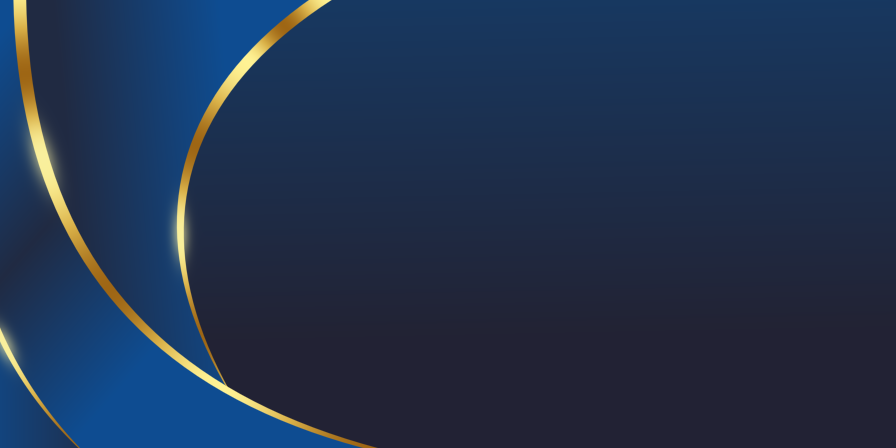
Give the GLSL for this background, as a Shadertoy shader.

```glsl
// Navy backdrop with sweeping blue panels edged by tapered, glinting gold ribbons.

// Lengths are in canvas heights
const vec3 NAVY_TOP = vec3(0.090, 0.220, 0.380);
const vec3 NAVY_BOTTOM = vec3(0.133, 0.135, 0.202);
const vec3 PANEL_DARK = vec3(0.125, 0.165, 0.260);
const vec3 PANEL_BLUE = vec3(0.055, 0.300, 0.570);
const vec3 GOLD_DARK = vec3(0.620, 0.400, 0.080);
const vec3 GOLD_MID = vec3(0.850, 0.690, 0.280);
const vec3 GOLD_LIGHT = vec3(1.000, 0.950, 0.580);
const vec3 GLOW_COLOR = vec3(0.960, 0.930, 0.640);
const float GLOW_STRENGTH = 0.6;
const float TAPER_POWER = 1.5;
const int SEGMENTS = 40;

struct Curve { vec2 a, b, c, d; };

const Curve MAIN = Curve(vec2(0.044, 1.010), vec2(0.052, 0.453),
                         vec2(0.326, 0.128), vec2(0.846, -0.005));
const Curve INNER = Curve(vec2(0.734, 1.013), vec2(0.375, 0.781),
                          vec2(0.318, 0.461), vec2(0.513, 0.125));
const Curve CORNER = Curve(vec2(-0.008, 0.271), vec2(0.034, 0.172),
                           vec2(0.099, 0.076), vec2(0.182, -0.005));

vec2 bezier(Curve k, float t) {
    float u = 1.0 - t;
    return u * u * u * k.a + 3.0 * u * u * t * k.b
         + 3.0 * u * t * t * k.c + t * t * t * k.d;
}

// Returns signed distance (positive on the right of the canvas) and curve parameter
vec2 curveDistance(vec2 p, Curve k) {
    float nearest = 1e5, side = 1.0, param = 0.0;
    vec2 start = k.a;
    for (int i = 0; i < SEGMENTS; i++) {
        vec2 end = bezier(k, float(i + 1) / float(SEGMENTS));
        vec2 dir = end - start, q = p - start;
        float h = clamp(dot(q, dir) / dot(dir, dir), 0.0, 1.0);
        float dist = length(q - dir * h);
        if (dist < nearest) {
            nearest = dist;
            side = dir.x * q.y - dir.y * q.x < 0.0 ? -1.0 : 1.0;
            param = (float(i) + h) / float(SEGMENTS);
        }
        start = end;
    }
    return vec2(nearest * side, param);
}

// Antialiased coverage where the distance is negative
float coverage(float dist) {
    float px = 1.0 / iResolution.y;
    return smoothstep(0.75 * px, -0.75 * px, dist);
}

// Metallic bands; sheen = first highlight, period before it, period after it
vec3 goldColor(float t, vec3 sheen) {
    float period = t < sheen.x ? sheen.y : sheen.z;
    float shine = cos(6.28318 * (t - sheen.x) / period);
    return shine < 0.0 ? mix(GOLD_MID, GOLD_DARK, -shine) : mix(GOLD_MID, GOLD_LIGHT, shine);
}

vec3 addRibbon(vec3 color, vec2 hit, vec2 halfWidth, vec3 sheen) {
    float w = mix(halfWidth.x, halfWidth.y, pow(hit.y, TAPER_POWER));
    return mix(color, goldColor(hit.y, sheen), coverage(abs(hit.x) - w));
}

// Soft ellipse aligned with the curve at parameter t
vec3 addGlow(vec3 color, vec2 p, Curve k, float t, vec2 radius) {
    vec2 along = normalize(bezier(k, t + 0.01) - bezier(k, t - 0.01));
    vec2 q = p - bezier(k, t);
    vec2 e = vec2(dot(q, along), dot(q, vec2(-along.y, along.x))) / radius;
    return mix(color, GLOW_COLOR, GLOW_STRENGTH * exp(-2.2 * dot(e, e)));
}

vec3 panelColor(float amount) {
    return mix(PANEL_DARK, PANEL_BLUE, clamp(amount, 0.0, 1.0));
}

void mainImage(out vec4 fragColor, in vec2 fragCoord) {
    vec2 p = fragCoord / iResolution.y;
    vec2 mainHit = curveDistance(p, MAIN);
    vec2 innerHit = curveDistance(p, INNER);
    vec2 cornerHit = curveDistance(p, CORNER);

    // Backdrop
    float height = clamp((p.y - 0.25 - 0.02 * (p.x - 1.0)) / 0.75, 0.0, 1.0);
    vec3 color = mix(NAVY_BOTTOM, NAVY_TOP, height);

    // Middle panel and its ribbon
    vec3 middle = panelColor((p.x - 0.12 - 0.10 * (1.0 - p.y)) / 0.37);
    color = mix(color, middle, coverage(innerHit.x));
    color = addRibbon(color, innerHit, vec2(0.0143, 0.0010), vec3(0.20, 0.20, 0.45));
    color = addGlow(color, p, INNER, 0.64, vec2(0.085, 0.028));

    // Left panel and the corner panel
    float diagonal = dot(p - vec2(0.04, 0.42), vec2(0.75, -0.65));
    color = mix(color, panelColor(abs(diagonal) / 0.36), coverage(mainHit.x));
    vec3 corner = panelColor(0.75 - 3.0 * p.x);
    color = mix(color, corner, coverage(cornerHit.x));

    // Front ribbons and glows
    color = addRibbon(color, mainHit, vec2(0.0143, 0.0040), vec3(0.24, 0.26, 0.50));
    color = addGlow(color, p, MAIN, 0.24, vec2(0.105, 0.038));
    color = addRibbon(color, cornerHit, vec2(0.0065, 0.0010), vec3(0.12, 1.00, 1.70));
    color = addGlow(color, p, CORNER, 0.13, vec2(0.070, 0.030));

    fragColor = vec4(color, 1.0);
}
```
